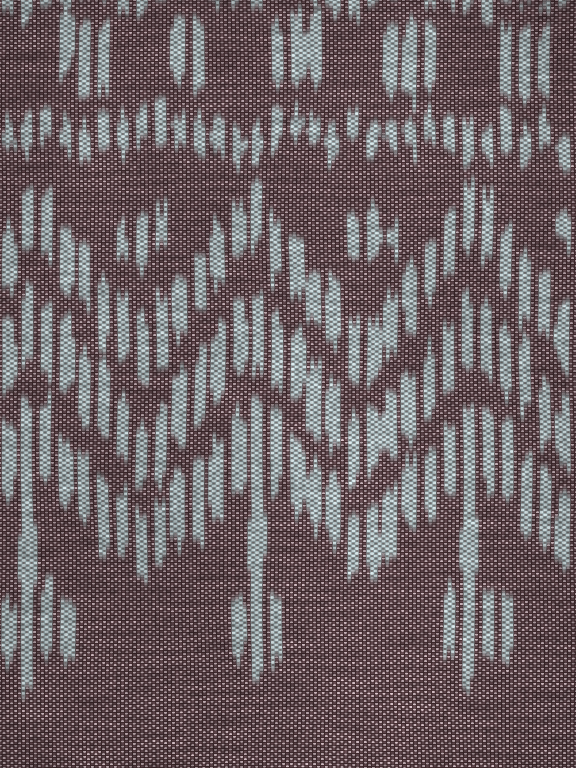
Give the GLSL for this texture, as a WebGL 2 fragment shader.

```glsl
#version 300 es
precision highp float;
// Ikat cloth: pale resist-dyed warp dashes form chevron bands on a maroon ground.
// Each warp thread gets its own feathered dash ends; a cosine lattice then
// interlaces warp and weft, and gradient noise adds slubs, drift and shading.
uniform vec2 u_resolution;
out vec4 fragColor;

const float PI = 3.14159265;
const float THREADS = 150.0;        // warp threads across the width
const float WEFT_PAIRS = 114.0;     // weft pairs per canvas width
const float BUNDLE = 5.0;           // threads per dash column
const float CHEVRON = 0.382;        // distance between chevron peaks
const float FIRST_PEAK = 0.061;

float hash(vec2 p) {
    p = fract(p * vec2(0.1031, 0.1137));
    p += dot(p, p.yx + 33.33);
    return fract((p.x + p.y) * p.x * 7.13 + p.y * 5.7);
}

vec2 gradient(vec2 cell) {
    float angle = 2.0 * PI * hash(cell + 17.0);
    return vec2(cos(angle), sin(angle));
}

float gradientNoise(vec2 p) {
    vec2 i = floor(p), f = fract(p);
    vec2 s = f * f * f * (f * (f * 6.0 - 15.0) + 10.0);
    vec2 e = vec2(0.0, 1.0);
    float low = mix(dot(gradient(i), f), dot(gradient(i + e.yx), f - e.yx), s.x);
    float high = mix(dot(gradient(i + e), f - e), dot(gradient(i + e.yy), f - e.yy), s.x);
    return mix(low, high, s.y);
}

// 0 on a repeat centre, 1 halfway to the next one
float fold(float x, float centre, float period) {
    return 2.0 * abs(fract((x - centre) / period + 0.5) - 0.5);
}

// One dyed dash with ragged ends, varied by column and by thread
float dash(float y, float centre, float halfLength, float trim, float thread, float band) {
    float column = floor(thread / BUNDLE);
    float shift = 0.034 * (hash(vec2(column, band + 40.0)) - 0.5);
    float topRag = 0.034 * (hash(vec2(thread, band + 60.0)) - 0.5);
    float endRag = 0.034 * (hash(vec2(thread, band + 80.0)) - 0.5);
    float size = halfLength - trim;
    float inside = min(y - (centre + shift - size + topRag), centre + shift + size + endRag - y);
    return smoothstep(-0.011, 0.011, inside);
}

// Dye left out of one thread at height y, measured downward from the top
float resist(float thread, float y) {
    float column = floor(thread / BUNDLE);
    float place = abs(mod(thread, BUNDLE) - 2.0);
    float x = (column * BUNDLE + 2.0) / THREADS;
    float d = fold(x, FIRST_PEAK, CHEVRON);
    float cluster = fold(x, 0.139, 0.5 * CHEVRON);
    float stray = hash(vec2(thread, 7.0));
    float trim = place > 1.5 ? mix(0.2, 0.025, step(0.8, stray)) : 0.009 * place * stray;

    // Chevron bands
    float m = 0.0;
    for (int k = 0; k < 3; k++) {
        float b = float(k);
        float centre = 0.375 + 0.19 * b + (0.25 - 0.025 * b) * d;
        m = max(m, dash(y, centre, 0.058 + 0.006 * b * (1.0 - d), trim, thread, b));
    }
    // Tassels and their long central stems
    float tassel = mix(-0.2, 0.066 - 0.03 * d, step(d, 0.3));
    m = max(m, dash(y, 1.09, tassel, trim, thread, 4.0));
    float stem = mix(-0.2, 0.24, step(d, 0.09));
    m = max(m, dash(y, 0.95, stem, trim, thread, 5.0));
    // Small diamonds between peaks
    float diamond = mix(-0.2, 0.055 - 0.12 * (1.0 - d), step(0.74, d));
    m = max(m, dash(y, 0.41, diamond, trim, thread, 6.0));
    // Border row and upper clusters
    m = max(m, dash(y, 0.225 + 0.02 * x, 0.031, trim, thread, 7.0));
    float tuft = mix(-0.2, 0.07 - 0.03 * cluster, step(cluster, 0.5));
    m = max(m, dash(y, 0.075 + 0.03 * x, tuft, trim, thread, 8.0));
    return max(m, dash(y, -0.01, 0.035 * cluster, trim, thread, 9.0));
}

// Plain weave: positive crossing shows warp, negative shows weft
vec3 weave(float crossing, vec3 gap, vec3 warp, vec3 weft) {
    vec3 c = mix(gap, warp, smoothstep(0.0, 0.7, crossing));
    return mix(c, weft, smoothstep(0.0, 0.7, -crossing));
}

void main() {
    vec2 p = vec2(gl_FragCoord.x, u_resolution.y - gl_FragCoord.y) / u_resolution.x;
    vec2 drift = vec2(gradientNoise(p * 4.0 + 3.0), gradientNoise(p * 3.0 + 29.0));
    vec2 q = p + 0.006 * drift;

    // Blend the dye of neighbouring threads across their shared edge
    float u = q.x * THREADS + 20.0 * BUNDLE * 0.0;
    float thread = floor(u);
    float edge = smoothstep(0.25, 0.75, u - thread);
    float pale = mix(resist(thread, q.y), resist(thread + 1.0, q.y), edge);

    // Interlaced threads, with light slubs along the weft
    float v = q.y * WEFT_PAIRS;
    float crossing = cos(PI * u) * cos(2.0 * PI * v);
    float slub = gradientNoise(vec2(q.x * 9.0, q.y * 95.0));
    float fleck = gradientNoise(vec2(u, v) * 0.73);
    float lowerLight = smoothstep(0.8, 1.3, p.y);
    vec3 weft = vec3(0.62, 0.55, 0.57) + 0.12 * slub + 0.05 * lowerLight;
    vec3 ground = weave(crossing, vec3(0.22, 0.145, 0.155), vec3(0.34, 0.25, 0.27), weft);
    vec3 dashes = weave(crossing + 0.25, vec3(0.47, 0.52, 0.53), vec3(0.72, 0.77, 0.78), vec3(0.40, 0.38, 0.38));
    vec3 color = mix(ground, dashes, pale);

    // Uneven yarn and broad lighting
    float broad = gradientNoise(p * 2.3 + 11.0);
    float corner = smoothstep(0.35, 0.95, length((p - vec2(0.55, 0.7)) * vec2(1.0, 0.8)));
    color *= 1.04 + 0.2 * fleck + 0.14 * slub + 0.12 * broad - 0.16 * corner;
    fragColor = vec4(clamp(color, 0.0, 1.0), 1.0);
}
```
